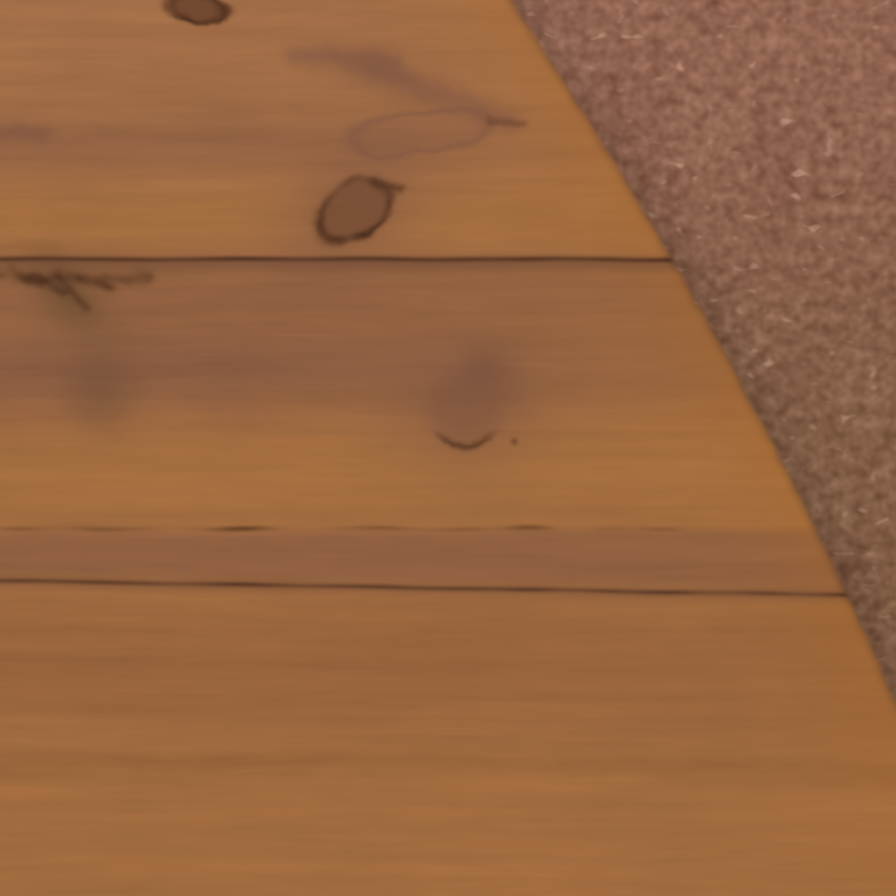
Write a Shadertoy shader that draws this texture.

```glsl
vec2 hash2(vec2 p) {
    vec3 q = fract(p.xyx * vec3(0.1031, 0.1030, 0.0973));
    q += dot(q, q.yzx + 33.33);
    return fract((q.xx + q.yz) * q.zy) * 2.0 - 1.0;
}

float gradientNoise(vec2 p) {
    vec2 i = floor(p), f = fract(p), e = vec2(0.0, 1.0);
    vec2 u = f * f * f * (f * (f * 6.0 - 15.0) + 10.0);
    float low = mix(dot(hash2(i), f), dot(hash2(i + e.yx), f - e.yx), u.x);
    float high = mix(dot(hash2(i + e), f - e), dot(hash2(i + e.yy), f - e.yy), u.x);
    return mix(low, high, u.y);
}

float fbm(vec2 p) {
    float sum = 0.0, amp = 0.6;
    for (int i = 0; i < 4; i++) {
        sum += amp * gradientNoise(p);
        p = p * 2.03 + 17.3;
        amp *= 0.55;
    }
    return sum;
}

// Distance in units of a tilted ellipse: 1 on its rim
float ellipse(vec2 p, vec2 center, vec2 radii, float tilt) {
    float c = cos(tilt), s = sin(tilt);
    return length(mat2(c, -s, s, c) * (p - center) / radii);
}

float glow(float d) { return exp(-d * d); }

float stroke(vec2 p, vec2 a, vec2 b, float width) {
    vec2 ab = b - a;
    float t = clamp(dot(p - a, ab) / dot(ab, ab), 0.0, 1.0);
    return glow(length(p - a - ab * t) / width);
}

void tint(inout vec3 col, vec3 tone, float amount) { col = mix(col, tone, amount); }

vec3 gravel(vec2 p, float edgeDist) {
    vec3 col = mix(vec3(0.565, 0.39, 0.315), vec3(0.51, 0.365, 0.275), smoothstep(0.95, 0.5, p.y));
    float grain = gradientNoise(p * vec2(62.0, 75.0)) + 0.6 * gradientNoise(p * 125.0 + 9.0);
    col += vec3(0.12, 0.11, 0.10) * grain + vec3(0.06, 0.06, 0.05) * fbm(p * 12.0);
    col += 0.13 * smoothstep(0.25, 0.6, gradientNoise(p * vec2(60.0, 85.0) + 40.0));
    return col * (1.0 - 0.15 * exp(-edgeDist / 0.02));
}

vec3 wood(vec2 p, float edgeDist) {
    const vec3 mauve = vec3(0.50, 0.335, 0.26), dark = vec3(0.27, 0.16, 0.10);
    float wave = gradientNoise(vec2(p.x * 9.0, 4.0));
    float seamTop = 0.7105 + 0.003 * wave;
    float seamLow = 0.352 - 0.017 * p.x + 0.002 * wave;
    float crack = 0.410 + 0.004 * gradientNoise(vec2(p.x * 11.0, 8.0));
    vec2 q = p + 0.013 * vec2(fbm(p * 18.0), fbm(p * 18.0 + 30.0));
    float ragged = 0.75 + 0.7 * gradientNoise(p * 45.0);

    // Board tones
    float leftSide = 1.0 - smoothstep(0.2, 0.8, p.x);
    vec3 col = mix(vec3(0.63, 0.42, 0.25), vec3(0.635, 0.43, 0.28), smoothstep(0.6, 1.0, p.y));
    tint(col, vec3(0.655, 0.44, 0.25), 0.6 * (glow((p.y - 0.75) / 0.04) + glow((p.y - 0.48) / 0.05)));
    tint(col, mauve, (0.30 + 0.4 * leftSide) * glow((q.y - 0.59) / 0.055));
    tint(col, mauve, 0.42 * glow((q.y - 0.675) / 0.045));
    tint(col, mauve, 0.4 * leftSide * glow((q.y - 0.84) / 0.035));
    float strip = smoothstep(seamLow, seamLow + 0.015, p.y) * smoothstep(crack + 0.006, crack - 0.012, p.y);
    tint(col, mauve, 0.5 * strip);
    tint(col, vec3(0.53, 0.34, 0.21), 0.35 * glow((p.y - 0.26) / 0.08) * step(p.y, seamLow));
    tint(col, vec3(0.52, 0.34, 0.19), 0.3 * glow((q.y - 0.145 - 0.006 * sin(p.x * 5.0)) / 0.012));

    // Long grain and fine fibre
    float grain = fbm(vec2(p.x * 2.5, (p.y + 0.015 * gradientNoise(p * vec2(2.0, 5.0))) * 48.0));
    float fibre = gradientNoise(p * vec2(18.0, 150.0));
    col *= 1.0 + 0.10 * grain + 0.025 * fibre + 0.04 * fbm(p * vec2(6.0, 9.0));
    col = mix(col, vec3(0.66, 0.41, 0.18), 0.45 * exp(-edgeDist / 0.06));

    // Stain with a faint curved outline
    tint(col, mauve, 0.55 * glow(ellipse(q, vec2(0.42, 0.92), vec2(0.07, 0.022), -0.3)));
    tint(col, mauve, 0.5 * stroke(q, vec2(0.42, 0.922), vec2(0.57, 0.865), 0.014));
    tint(col, mauve, 0.5 * stroke(q, vec2(0.33, 0.937), vec2(0.44, 0.932), 0.010));
    float loopRim = ellipse(q, vec2(0.47, 0.853), vec2(0.078, 0.024), 0.12) - 1.0;
    tint(col, mauve, 0.45 * glow(loopRim / 0.15) + 0.25 * smoothstep(0.2, -0.3, loopRim));
    tint(col, dark, 0.3 * stroke(q, vec2(0.55, 0.866), vec2(0.583, 0.860), 0.005));
    tint(col, mauve, 0.6 * stroke(q, vec2(0.0, 0.85), vec2(0.05, 0.85), 0.010));

    // Hard knots with ragged rims
    float knot = ellipse(q, vec2(0.395, 0.766), vec2(0.046, 0.030), 0.6);
    tint(col, mauve, 0.6 * glow(knot / 1.8));
    tint(col, vec3(0.45, 0.29, 0.20), 0.7 * smoothstep(1.2, 0.6, knot));
    float lowSide = smoothstep(0.80, 0.735, p.y);
    tint(col, dark, ragged * (0.45 + 0.5 * lowSide) * glow((knot - 0.95) / 0.16));
    tint(col, dark, 0.5 * stroke(q, vec2(0.42, 0.800), vec2(0.447, 0.790), 0.006));
    float topKnot = ellipse(q, vec2(0.221, 0.991), vec2(0.034, 0.015), -0.1);
    tint(col, vec3(0.40, 0.25, 0.17), 0.8 * smoothstep(1.25, 0.7, topKnot));
    tint(col, dark, ragged * 0.9 * glow((topKnot - 0.95) / 0.22));

    // Soft knot
    float softKnot = ellipse(q, vec2(0.516, 0.546), vec2(0.046, 0.044), 0.0);
    tint(col, mauve, 0.5 * glow(softKnot / 1.6));
    tint(col, vec3(0.50, 0.335, 0.25), 0.5 * smoothstep(1.3, 0.5, softKnot));
    tint(col, mauve * 0.95, 0.6 * glow(ellipse(q, vec2(0.545, 0.583), vec2(0.028), 0.0)));
    tint(col, dark, 0.55 * glow((softKnot - 0.95) / 0.09) * smoothstep(0.525, 0.503, p.y));
    tint(col, dark, 0.4 * glow(length(p - vec2(0.574, 0.507)) / 0.004));

    // Splintered knot under the upper seam
    tint(col, vec3(0.40, 0.29, 0.19), 0.65 * glow(ellipse(q, vec2(0.075, 0.672), vec2(0.05, 0.026), -0.8)));
    for (float k = 0.0; k < 4.0; k++) {
        vec2 root = vec2(0.01 + 0.026 * k, 0.701 - 0.003 * k);
        vec2 tip = root + vec2(0.035, -0.012 - 0.014 * mod(k, 3.0));
        tint(col, dark, 0.55 * ragged * stroke(q, root, tip, 0.006));
    }
    tint(col, dark, 0.5 * ragged * stroke(q, vec2(0.0, 0.694), vec2(0.165, 0.691), 0.007));
    tint(col, vec3(0.43, 0.30, 0.22), 0.45 * glow(ellipse(q, vec2(0.112, 0.565), vec2(0.035, 0.045), 0.0)));

    // Uneven seams and the broken crack
    float breaks = smoothstep(-0.3, 0.35, gradientNoise(vec2(p.x * 13.0, 2.0)));
    tint(col, dark, (0.6 + 0.25 * breaks) * glow((p.y - seamTop) / 0.0031));
    tint(col, mauve * 0.8, 0.4 * glow((p.y - seamTop + 0.006) / 0.008));
    tint(col, dark, (0.4 + 0.4 * breaks) * glow((p.y - seamLow) / 0.0029));
    tint(col, mauve * 0.85, 0.3 * glow((p.y - seamLow) / 0.009));
    tint(col, dark, 0.65 * breaks * breaks * smoothstep(0.85, 0.6, p.x) * glow((p.y - crack) / 0.003));
    return col;
}

void mainImage(out vec4 fragColor, in vec2 fragCoord) {
    vec2 p = fragCoord / iResolution.xy;
    float fall = 1.0 - p.y;
    float side = (p.x - 0.570 - 0.666 * fall + 0.15 * fall * fall) * 0.87;
    side += 0.003 * gradientNoise(p * 40.0);
    vec3 deck = wood(p, max(-side, 0.0)) * (1.0 - 0.12 * glow(side / 0.006));
    vec3 col = mix(deck, gravel(p, max(side, 0.0)), smoothstep(-0.004, 0.004, side));
    fragColor = vec4(clamp(col, 0.0, 1.0), 1.0);
}
```
